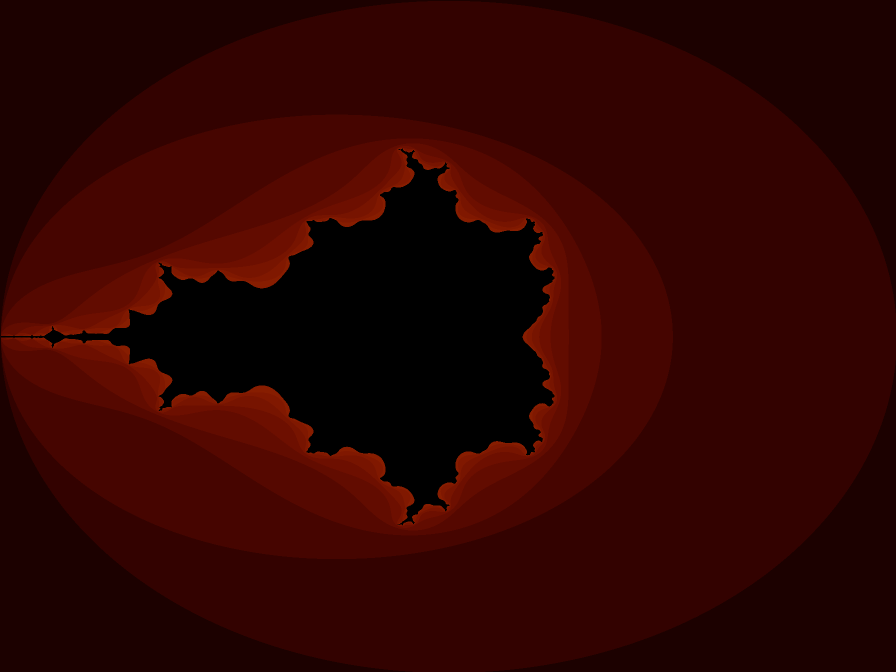
A WebGL 1 fragment shader for this background:

```glsl
precision highp float;

// Escape-time bands of the quadratic map z -> z*z + c around its black set.
// Each point of the plane is iterated a few times; the step at which it leaves
// the escape circle picks a flat ember tone, from dark red to rusty orange.

uniform vec2 u_resolution;

const int MAX_STEPS = 9;              // points still bound after this are black
const float ESCAPE_RADIUS = 2.0;
const vec2 PLANE_SIZE = vec2(4.0);    // extent of the plane across the canvas
const vec2 PLANE_CENTRE = vec2(-0.0039, 0.0052);
const float AXIS_HALF_WIDTH = 0.0051; // keeps the thin real-axis needle visible
const float BRIGHTNESS_KNEE = 8.0;    // step count giving half brightness
const float HUE_SLOPE = 6.0 / 255.0;  // shift from red towards orange per step
const int AA_GRID = 2;                // samples per pixel side

vec2 complexSquare(vec2 z) {
    return vec2(z.x * z.x - z.y * z.y, 2.0 * z.x * z.y);
}

// Step at which the orbit of c escapes, or 0 when it stays bound.
float escapeStep(vec2 c) {
    vec2 z = vec2(0.0);
    for (int i = 1; i <= MAX_STEPS; i++) {
        z = complexSquare(z) + c;
        if (dot(z, z) > ESCAPE_RADIUS * ESCAPE_RADIUS) return float(i);
    }
    return 0.0;
}

// Saturated tone whose brightness levels off as the step count grows.
vec3 emberColor(float n) {
    float brightness = n / (n + BRIGHTNESS_KNEE);
    return brightness * vec3(1.0, HUE_SLOPE * n, 0.0);
}

vec2 planePoint(vec2 pixel) {
    vec2 c = (pixel / u_resolution - 0.5) * PLANE_SIZE + PLANE_CENTRE;
    if (abs(c.y) < AXIS_HALF_WIDTH) c.y = 0.0;
    return c;
}

void main() {
    // Average a small grid of samples to smooth the band edges.
    vec3 color = vec3(0.0);
    for (int j = 0; j < AA_GRID; j++) {
        for (int i = 0; i < AA_GRID; i++) {
            vec2 offset = (vec2(float(i), float(j)) + 0.5) / float(AA_GRID) - 0.5;
            color += emberColor(escapeStep(planePoint(gl_FragCoord.xy + offset)));
        }
    }
    gl_FragColor = vec4(color / float(AA_GRID * AA_GRID), 1.0);
}
```
